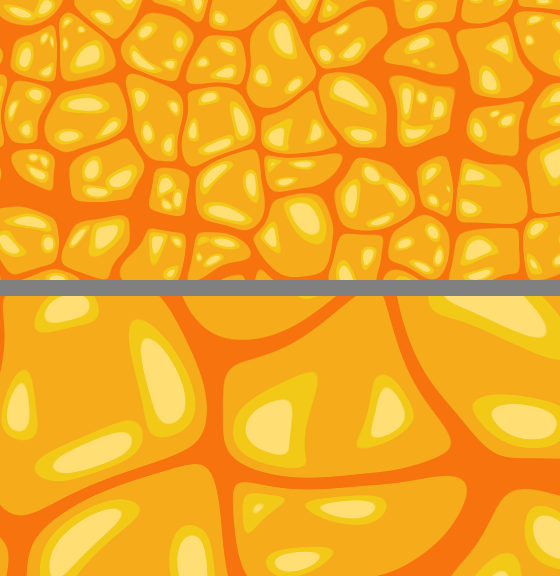
Top: the whole. Bottom: its middle third, enlarged.
Reproduce this pattern procedurally as a Shadertoy shader.

```glsl
// Rounded amber cells parted by orange channels, with glossy spots along their rims.
// A weighted Voronoi diagram is bent by gradient noise and its corners are rounded;
// rays from each cell centre to its walls place two to four bean-shaped spots.

#define CELLS 4.3        // cells per canvas height
#define JITTER 0.64      // scatter of the cell centres
#define SIZE_SPREAD 0.2  // difference between large and small cells
#define BEND 0.42        // bending of the walls
#define ROUNDING 0.06    // softness of the cell corners
#define CHANNEL 0.038    // half width of the narrow channels
#define WIDENING 0.11    // extra half width in the open bands
#define SPOT_SIZE 0.25   // spot half width relative to the wall distance
#define SPOT_RIM 0.31    // share of the spot half width taken by its rim
#define SPOT_INSET 0.055 // clearance between spot and cell edge

const float TAU = 6.28319;
const vec3 CHANNEL_ORANGE = vec3(0.965, 0.45, 0.05);
const vec3 BODY_AMBER = vec3(0.96, 0.67, 0.10);
const vec3 RIM_YELLOW = vec3(0.95, 0.79, 0.09);
const vec3 CORE_CREAM = vec3(1.0, 0.87, 0.45);

vec2 hash2(vec2 p) {
    vec3 q = fract(p.xyx * vec3(0.1031, 0.1030, 0.0973));
    q += dot(q, q.yzx + 33.33);
    return fract((q.xx + q.yz) * q.zy);
}

float cornerSlope(vec2 corner, vec2 offset) {
    float angle = TAU * hash2(corner).x;
    return dot(vec2(cos(angle), sin(angle)), offset);
}

float gradientNoise(vec2 p) {
    vec2 i = floor(p), f = p - i;
    vec2 u = f * f * f * (f * (f * 6.0 - 15.0) + 10.0);
    vec2 e = vec2(0.0, 1.0);
    return mix(mix(cornerSlope(i, f), cornerSlope(i + e.yx, f - e.yx), u.x),
               mix(cornerSlope(i + e.xy, f - e.xy), cornerSlope(i + e.yy, f - e.yy), u.x), u.y);
}

float smoothMax(float a, float b, float k) {
    float h = max(k - abs(a - b), 0.0) / k;
    return max(a, b) + 0.25 * k * h * h;
}

// Cell centre in xy, weight in z
vec3 cellSite(vec2 id) {
    return vec3(id + 0.5 + JITTER * (hash2(id) - 0.5), SIZE_SPREAD * hash2(id + 71.0).x);
}

// Signed distances to the outer edge (x) and the core (y) of one spot;
// the x axis of q points from the cell centre to the wall
vec2 spotDistance(vec2 q, float halfWidth, vec2 rnd, float edgeDistance) {
    q.x += 2.4 * rnd.x * q.y * q.y;
    float stretch = mix(1.2, 1.8, rnd.y);
    float oval = (length(q / vec2(1.0, stretch)) - halfWidth);
    float outer = smoothMax(oval, SPOT_INSET - edgeDistance, 0.06);
    return vec2(outer, outer + SPOT_RIM * halfWidth);
}

float coverage(float d, float pixel) {
    return clamp(0.5 - d / pixel, 0.0, 1.0);
}

void mainImage(out vec4 fragColor, in vec2 fragCoord) {
    float pixel = CELLS / iResolution.y;
    vec2 p = fragCoord * pixel + vec2(13.0, 27.0);
    float band = gradientNoise(p * vec2(0.28, 0.55) + 5.0);
    float gap = CHANNEL + WIDENING * smoothstep(0.05, 0.45, band);
    p += BEND * vec2(gradientNoise(p * 0.9), gradientNoise(p * 0.9 + 40.0));

    // Find the owning cell
    vec2 base = floor(p), id = base;
    float nearest = 1e3;
    for (int k = 0; k < 25; k++) {
        vec2 candidate = base + vec2(k % 5 - 2, k / 5 - 2);
        vec3 site = cellSite(candidate);
        vec2 toSite = site.xy - p;
        float power = dot(toSite, toSite) - site.z;
        if (power < nearest) { nearest = power; id = candidate; }
    }
    vec3 own = cellSite(id);
    vec2 local = p - own.xy;

    // Spot directions, spread around the centre
    vec2 rnd = hash2(id + 19.0);
    float spotCount = 2.0 + floor(rnd.x * 3.0);
    vec4 angles = TAU * (rnd.y + (vec4(0, 1, 2, 3) + 0.3 * (hash2(id + 7.0).xyxy - 0.5)
                * vec4(1, 1, -1, -1)) / spotCount);
    vec4 dirX = cos(angles), dirY = sin(angles);

    // Rounded wall distance, and reach of each ray to the walls
    float wallSum = 0.0;
    vec4 reach = vec4(0.95);
    for (int k = 0; k < 25; k++) {
        if (k == 12) continue;
        vec3 other = cellSite(id + vec2(k % 5 - 2, k / 5 - 2));
        vec2 apart = other.xy - own.xy;
        float span = length(apart);
        vec2 normal = apart / span;
        float wall = 0.5 * (span + (own.z - other.z) / span);
        wallSum += exp(-(wall - dot(local, normal)) / ROUNDING);
        reach = min(reach, max(wall, 0.1) / max(dirX * normal.x + dirY * normal.y, 0.001));
    }
    float edgeDistance = -ROUNDING * log(wallSum) - gap;

    // Gather the spots
    vec2 spots = vec2(1.0);
    for (int i = 0; i < int(spotCount); i++) {
        vec2 dir = vec2(dirX[i], dirY[i]);
        float halfWidth = SPOT_SIZE * reach[i] * sqrt(3.0 / spotCount);
        float centre = max(reach[i] - gap - SPOT_INSET - halfWidth, 0.0);
        vec2 q = vec2(dot(local, dir) - centre, dot(local, vec2(-dir.y, dir.x)));
        spots = min(spots, spotDistance(q, halfWidth, hash2(id + 53.0 * float(i + 1)), edgeDistance));
    }

    // Layer the flat colours
    vec3 color = mix(CHANNEL_ORANGE, BODY_AMBER, coverage(-edgeDistance, pixel));
    color = mix(color, RIM_YELLOW, coverage(spots.x, pixel));
    color = mix(color, CORE_CREAM, coverage(spots.y, pixel));
    fragColor = vec4(color, 1.0);
}
```
